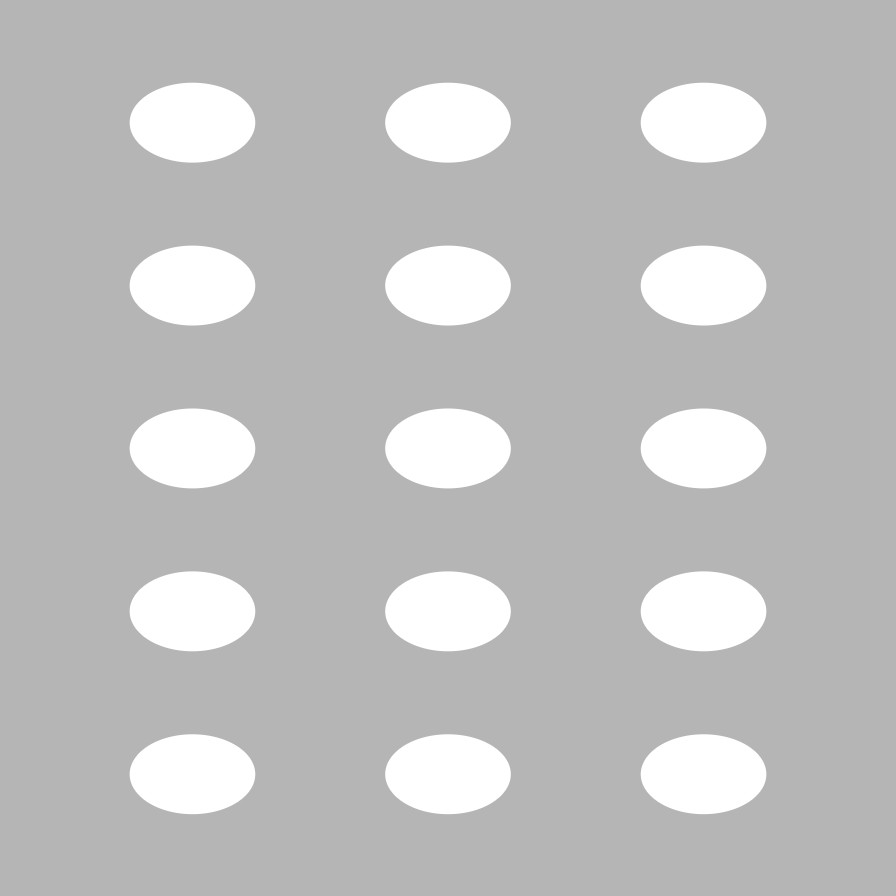
Give the GLSL for this pattern, as a Shadertoy shader.

```glsl
// Draws a centred grid of flat white ellipses, three across and five down, on plain grey.

const vec2 GRID_COUNT = vec2(3.0, 5.0);
const vec2 GRID_SPACING = vec2(0.2852, 0.1818);
const vec2 GRID_CENTER = vec2(0.5, 0.4995);
const vec2 ELLIPSE_RADII = vec2(0.0701, 0.0446);
const vec3 BACKGROUND_COLOR = vec3(0.708);
const vec3 ELLIPSE_COLOR = vec3(1.0);

// Offset from the nearest grid point, limited to the finite grid.
vec2 gridOffset(vec2 p) {
    vec2 lastCell = 0.5 * (GRID_COUNT - 1.0);
    vec2 cell = clamp(round(p / GRID_SPACING), -lastCell, lastCell);
    return p - cell * GRID_SPACING;
}

// First-order signed distance to an axis-aligned ellipse.
float ellipseDistance(vec2 p, vec2 radii) {
    float radial = length(p / radii);
    float slope = length(p / (radii * radii));
    return radial * (radial - 1.0) / max(slope, 1e-4) - step(radial, 1e-3) * radii.y;
}

void mainImage(out vec4 fragColor, in vec2 fragCoord) {
    // Canvas units, with the shorter side spanning 0 to 1.
    float canvasSize = min(iResolution.x, iResolution.y);
    vec2 uv = (fragCoord - 0.5 * iResolution.xy) / canvasSize + 0.5;
    float pixelSize = 1.0 / canvasSize;

    // Antialiased coverage.
    float edgeDistance = ellipseDistance(gridOffset(uv - GRID_CENTER), ELLIPSE_RADII);
    float coverage = clamp(0.5 - edgeDistance / pixelSize, 0.0, 1.0);

    fragColor = vec4(mix(BACKGROUND_COLOR, ELLIPSE_COLOR, coverage), 1.0);
}
```
